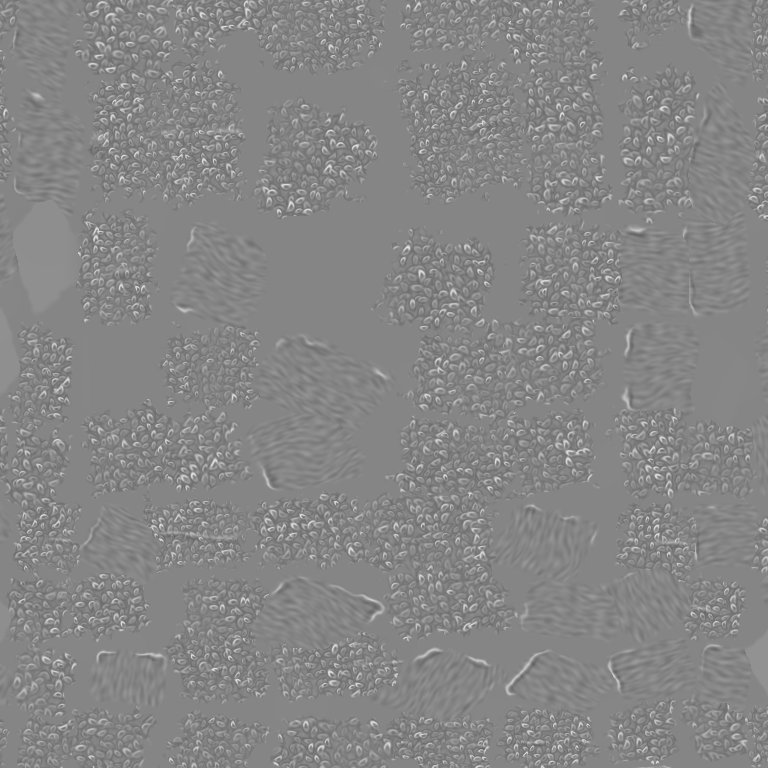
Write a WebGL 2 fragment shader that draws this texture map.

```glsl
#version 300 es
precision highp float;
// Grey relief atlas: ragged patches of curled leaflets and ribbed bark on a smooth ground.
uniform vec2 u_resolution;
out vec4 outColor;

vec2 hash2(vec2 p) {
  vec3 q = fract(p.xyx * vec3(0.1031, 0.1030, 0.0973));
  q += dot(q, q.yzx + 33.33);
  return fract((q.xx + q.yz) * q.zy);
}

mat2 rotation(float a) {
  return mat2(cos(a), -sin(a), sin(a), cos(a));
}

float slope(vec2 cell, vec2 offset) {
  return dot(hash2(cell) * 2.0 - 1.0, offset);
}

float gradientNoise(vec2 p) {
  vec2 i = floor(p), f = fract(p);
  vec2 u = f * f * (3.0 - 2.0 * f);
  vec2 e = vec2(1.0, 0.0);
  return mix(mix(slope(i, f), slope(i + e.xy, f - e.xy), u.x),
             mix(slope(i + e.yx, f - e.yx), slope(i + 1.0, f - 1.0), u.x), u.y);
}

float bell(float x) {
  return exp(-x * x);
}

float boxDistance(vec2 p, vec2 halfSize) {
  vec2 q = abs(p) - halfSize;
  return length(max(q, 0.0)) + min(max(q.x, q.y), 0.0);
}

// Small bent oval rims, each lit from one side with a dark surround.
float leaflets(vec2 p) {
  float light = 0.0, shade = 0.0;
  for (int y = -1; y <= 1; y++)
    for (int x = -1; x <= 1; x++) {
      vec2 cell = floor(p) + vec2(x, y);
      vec2 h = hash2(cell), k = hash2(cell + 71.3);
      vec2 d = p - cell - 0.15 - 0.7 * h;
      float lit = smoothstep(-0.7, 0.8, dot(normalize(d + 0.0001), vec2(-0.5, 0.85)));
      d = rotation(k.x * 6.283) * d;
      d.y += (h.x - 0.5) * 1.6 * d.x * d.x;
      float e = length(d / (vec2(0.46, 0.25) * (0.7 + 0.5 * k.y)));
      float strength = 0.25 + 0.85 * h.y * h.y;
      light = max(light, bell((e - 0.9) * 2.6) * strength * (0.25 + 0.75 * lit));
      shade = max(shade, bell((e - 1.7) * 2.2));
    }
  return 0.32 * light - 0.065 * shade * (1.0 - light);
}

// Fine broken ribs running along x.
float bark(vec2 p) {
  float bend = gradientNoise(p * 14.0);
  float ribs = sin(6.283 * (p.y * 105.0 + bend * 3.0));
  float grain = gradientNoise(vec2(p.x * 75.0, p.y * 190.0 + bend * 4.0));
  return 0.014 * ribs * (0.6 + bend) + 0.11 * grain;
}

void main() {
  vec2 uv = gl_FragCoord.xy / u_resolution;

  // Patch grid: wide in the middle, tall at the top.
  float c = uv.x - 0.5;
  vec2 grid = vec2(6.0 * c + 10.0 * c * c * c + 20.0, 13.0 * uv.y - 4.6 * uv.y * uv.y);
  float ragged = 0.16 * gradientNoise(uv * 22.0) + 0.22 * gradientNoise(uv * 75.0);

  // Nearest patch
  float dist = 9.0, angle = 0.0;
  vec2 local = vec2(0.0), id = vec2(0.0), kind = vec2(0.0);
  for (int y = -1; y <= 1; y++)
    for (int x = -1; x <= 1; x++) {
      vec2 cell = floor(grid) + vec2(x, y);
      vec2 h = hash2(cell + 5.7), k = hash2(cell + 39.1);
      float turn = (k.y - 0.5) * (h.x < 0.32 ? 1.3 : 0.6);
      vec2 q = rotation(turn) * (grid - cell - 0.5 - 0.34 * (k - 0.5));
      vec2 halfSize = vec2(0.4) + 0.14 * hash2(cell + 17.9);
      float d = boxDistance(q, halfSize - 0.16) - 0.16;
      d += ragged * (h.x < 0.32 ? 0.25 : 1.0);
      if (d < dist) {
        dist = d;
        angle = turn;
        local = q;
        id = cell;
        kind = h;
      }
    }

  float relief = 0.006 * gradientNoise(uv * 9.0);
  float mask = smoothstep(0.02, -0.05, dist);
  float wear = smoothstep(-0.15, 0.3, gradientNoise(uv * 28.0 + id));
  vec2 p = rotation(angle) * uv;

  if (kind.x < 0.07) {
    // Bare facet, paler beside the canvas edge
    relief += mask * 0.05 * kind.y * smoothstep(0.38, 0.42, abs(c));
  } else if (kind.x < 0.32) {
    // Bark with a raised rim along one side
    vec2 along = kind.y < 0.4 ? p.yx : p;
    float side = smoothstep(0.1, 0.25, kind.y < 0.5 ? local.y : -local.x);
    float rim = 0.24 * bell((dist + 0.05) / 0.018) - 0.08 * bell((dist + 0.1) / 0.025);
    relief += mask * bark(along) + side * wear * rim;
  } else {
    // Foliage, in places crossed by a twig
    float leaf = leaflets(p * mix(74.0, 105.0, kind.y) + id * 3.0);
    float fine = 0.07 * gradientNoise(uv * 170.0);
    float density = 0.65 + 0.45 * smoothstep(-0.3, 0.25, gradientNoise(uv * 17.0 + 8.0));
    float bow = local.y + 0.3 * local.x * (kind.y - 0.5) + 0.2 * gradientNoise(uv * 13.0);
    float twig = step(0.65, kind.y) * wear * (bell(bow / 0.022) - 0.4 * bell((bow + 0.05) / 0.025));
    relief += mask * (leaf * density + fine + 0.13 * twig);
  }

  float tone = clamp(0.522 + relief, 0.36, 0.86);
  outColor = vec4(vec3(tone), 1.0);
}
```
